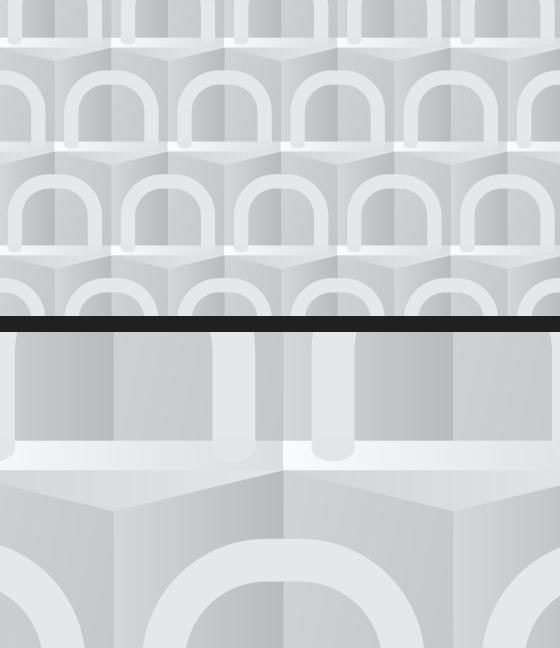
Top, the full canvas; bottom, a detail of the centre.
Write a Shadertoy shader that draws this pattern.

```glsl
// Pale grey rows of folded niches, each under a bright shelf with an arched tube.
// One tile is one unit wide; alternate rows shift by half a tile.
// Surfaces are layered from gradients, arches from a distance function.

const float ROW_HEIGHT = 0.918;

float cover(float dist, float px) {
    return clamp(0.5 - dist / px, 0.0, 1.0);
}

// Tile position: x is 0 at the arch axis, y is measured down from the shelf top
vec2 tilePosition(vec2 p, float row) {
    return vec2(fract(p.x + 0.5 * row), p.y - row * ROW_HEIGHT);
}

// Folded wall, wedge-shaped soffit and shelf front
float surfaceTone(vec2 t, float px) {
    float fold = 2.0 * abs(t.x - 0.5);
    float litFace = mix(0.79, 0.825, fold) - 0.015 * t.y;
    float shadedFace = mix(0.84, 0.73, fold);
    float seam = abs(fract(t.x + 0.25) - 0.5) - 0.25;
    float tone = mix(shadedFace, litFace, cover(seam, px));

    float soffit = t.y - 0.087 - 0.121 * (1.0 - fold);
    tone = mix(tone, mix(0.83, 0.90, t.x), cover(soffit, px));

    // The short ramp at the right end smooths the joint between shelves
    float along = min(t.x, (1.0 - t.x) / px);
    return mix(tone, mix(0.985, 0.865, along), cover(t.y - 0.087, px));
}

// Tube with a rounded top and straight legs
float archDistance(vec2 t) {
    float side = abs(fract(t.x + 0.5) - 0.5);
    vec2 corner = max(vec2(side - 0.05, 0.656 - t.y), 0.0);
    float tube = abs(length(corner) - 0.304) - 0.063;
    return max(tube, t.y - 0.94);
}

// Flattened round end of each leg
float footDistance(vec2 t) {
    float side = abs(fract(t.x + 0.5) - 0.5);
    return length(vec2(side - 0.354, (t.y - 0.94) * 1.6)) - 0.063;
}

void mainImage(out vec4 fragColor, in vec2 fragCoord) {
    float tilesHigh = 2.7925;
    float px = tilesHigh / iResolution.y;
    vec2 p = vec2(fragCoord.x, iResolution.y - fragCoord.y) * px + vec2(0.0155, -0.333);
    float row = floor((p.y + 0.05) / ROW_HEIGHT);

    // Walls and shelves, the lower row over the upper one
    float tone = 0.8;
    for (float k = -1.0; k <= 0.0; k++) {
        vec2 t = tilePosition(p, row + k);
        tone = mix(tone, surfaceTone(t, px), cover(-t.y, px));
    }

    // Arches, whose feet overlap the shelf below
    for (float k = -1.0; k <= 0.0; k++) {
        vec2 t = tilePosition(p, row + k);
        tone = mix(tone, 0.906, cover(archDistance(t), px));
        tone = mix(tone, 0.897, cover(footDistance(t), px));
    }

    // Slightly cool tint
    fragColor = vec4(tone + vec3(-0.004, 0.0, 0.005), 1.0);
}
```
